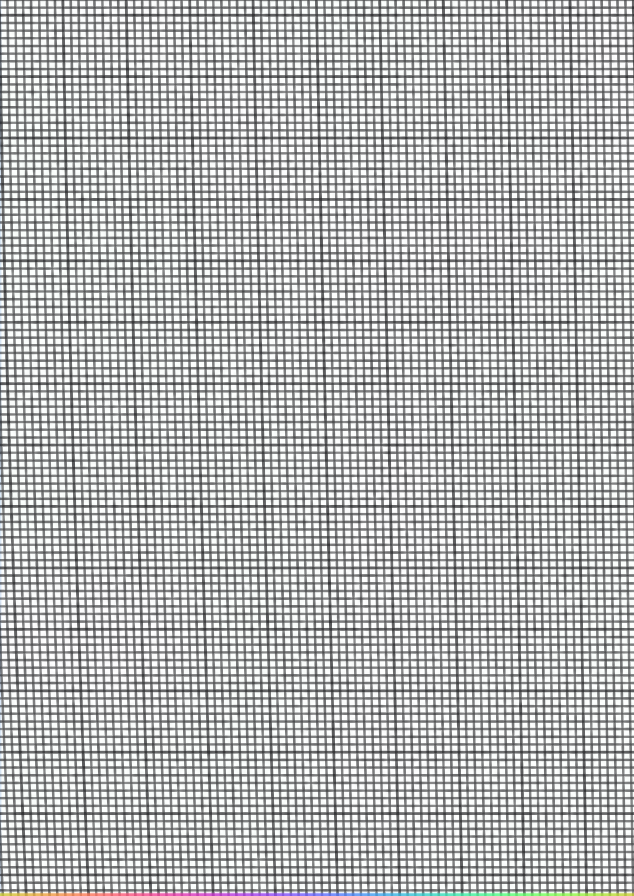
Give the GLSL for this pattern, as a WebGL 1 fragment shader.

```glsl
precision highp float;
uniform vec2 u_resolution;

const float MINOR_PER_MAJOR = 8.0;
const vec2 MAJOR_COUNT = vec2(10.1, 14.59);
const vec3 PAPER = vec3(0.985, 0.993, 0.99);
const vec3 INK = vec3(0.02, 0.02, 0.03);

float hash(vec2 p) {
  vec3 q = fract(vec3(p.xyx) * 0.1031);
  q += dot(q, q.yzx + 33.33);
  return fract((q.x + q.y) * q.z);
}

float valueNoise(vec2 p) {
  vec2 i = floor(p);
  vec2 f = fract(p);
  f = f * f * (3.0 - 2.0 * f);
  float lower = mix(hash(i), hash(i + vec2(1.0, 0.0)), f.x);
  float upper = mix(hash(i + vec2(0.0, 1.0)), hash(i + 1.0), f.x);
  return mix(lower, upper, f.y);
}

// Share of a pixel covered by a line of the given half width
float lineCoverage(float d, float halfWidth, float pixel) {
  float right = clamp(d + 0.5 * pixel, -halfWidth, halfWidth);
  float left = clamp(d - 0.5 * pixel, -halfWidth, halfWidth);
  return (right - left) / pixel;
}

// Ink of one family of parallel lines, heavier at each major line
float ruledInk(float across, float along, float pixel, float seed) {
  float index = floor(across + 0.5);
  float major = 1.0 - step(0.5, mod(index + 0.25, MINOR_PER_MAJOR));
  float jitter = 0.03 * (hash(vec2(index + 40.0, seed)) - 0.5);
  float wear = valueNoise(vec2(along * 1.3, index * 7.3 + seed));
  float halfWidth = mix(0.16, 0.18, major) + 0.03 * (wear - 0.5);
  float strength = mix(0.51, 0.60, major);
  strength += 0.03 * (hash(vec2(index + 70.0, seed + 5.0)) - 0.5);
  strength += 0.12 * (wear - 0.5);
  return strength * lineCoverage(across - index - jitter, halfWidth, pixel);
}

// Grid position in minor cells: columns lean and bow to the left
vec2 gridPosition(vec2 uv) {
  float down = 1.0 - uv.y;
  float bow = 0.022 * down * (1.0 - down) * (1.0 - uv.x) * (1.0 - uv.x);
  float origin = mix(-0.001, 0.0415, down);
  float majorWidth = mix(0.1, 0.0982, down);
  float column = (uv.x - origin + bow) / majorWidth;
  float row = (down - 0.017) * MAJOR_COUNT.y;
  return vec2(column, row) * MINOR_PER_MAJOR;
}

// Faint green and violet tints, with a bluish left margin
vec3 scanTint(vec2 uv) {
  float drift = valueNoise(uv * vec2(5.0, 7.0) + 3.0) - 0.5;
  vec3 tint = 1.0 + drift * vec3(-0.010, 0.010, -0.006);
  float margin = 1.0 - smoothstep(0.0, 0.004, uv.x);
  return tint * mix(vec3(1.0), vec3(0.85, 0.90, 0.97), margin);
}

vec3 spectrum(float hue) {
  return 0.6 + 0.4 * cos(6.28319 * (hue - vec3(0.0, 1.0, 2.0) / 3.0));
}

void main() {
  vec2 uv = gl_FragCoord.xy / u_resolution;
  vec2 cell = gridPosition(uv);
  vec2 pixel = MAJOR_COUNT * MINOR_PER_MAJOR / u_resolution;

  // Crossings receive only part of the second layer of ink
  float vertical = ruledInk(cell.x, cell.y, pixel.x, 11.0);
  float horizontal = ruledInk(cell.y, cell.x, pixel.y, 29.0);
  float ink = max(vertical, horizontal) + 0.28 * min(vertical, horizontal);

  float grain = valueNoise(cell * 3.0 + 90.0) - 0.5;
  vec3 color = mix(PAPER, INK, clamp(ink, 0.0, 0.8));
  color = color * scanTint(uv) + 0.03 * grain;

  // Narrow coloured fringe along the bottom
  float fringe = 1.0 - smoothstep(0.002, 0.0045, uv.y);
  color = mix(color, spectrum(1.0 / 6.0 - uv.x), 0.8 * fringe);

  gl_FragColor = vec4(clamp(color, 0.0, 1.0), 1.0);
}
```
